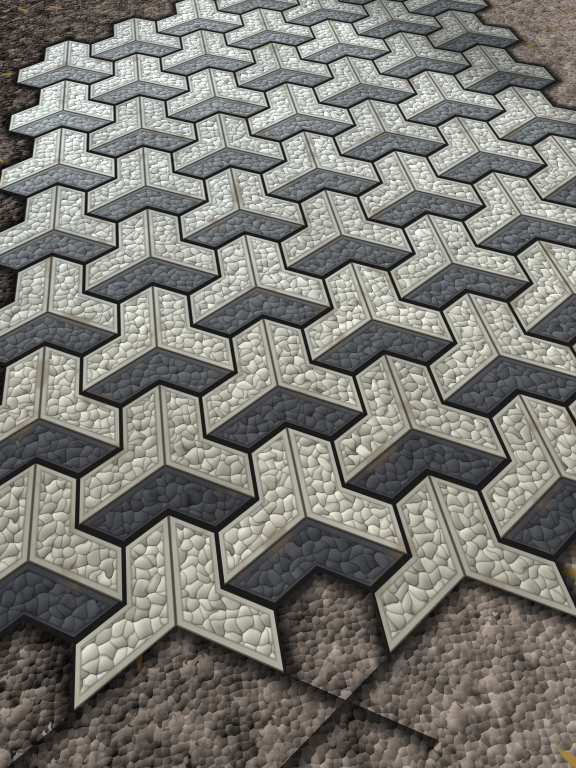
This pattern is drawn by a Shadertoy shader. Its source:

```glsl
// Three-armed interlocking paving blocks, two pale chevrons and one dark, receding over bare soil.
const vec2 LATTICE = vec2(2.598, 3.0); // column and row spacing in block edge lengths

vec2 hash2(vec2 p) {
    vec3 q = fract(p.xyx * vec3(0.1031, 0.1030, 0.0973));
    q += dot(q, q.yzx + 33.33);
    return fract((q.xx + q.yz) * q.zy);
}

float corner(vec2 i, vec2 f, vec2 o) { return dot(hash2(i + o) * 2.0 - 1.0, f - o); }

float gradientNoise(vec2 p) {
    vec2 i = floor(p), f = fract(p), u = f * f * (3.0 - 2.0 * f);
    return mix(mix(corner(i, f, vec2(0)), corner(i, f, vec2(1, 0)), u.x),
               mix(corner(i, f, vec2(0, 1)), corner(i, f, vec2(1)), u.x), u.y);
}

float fbm(vec2 p) {
    float sum = 0.0, amp = 1.0;
    for (int i = 0; i < 3; i++) {
        sum += amp * gradientNoise(p);
        p = p * 2.03 + 17.3;
        amp *= 0.55;
    }
    return sum;
}

// Offset from the nearest cell centre (xy), gap to the next cell (z), cell value (w)
vec4 pebbles(vec2 p) {
    vec2 base = floor(p), nearest = vec2(0);
    float first = 9.0, second = 9.0, value = 0.0;
    for (int n = 0; n < 9; n++) {
        vec2 cell = base + vec2(n % 3 - 1, n / 3 - 1), rnd = hash2(cell + 61.0);
        vec2 r = p - cell - 0.15 - 0.7 * rnd;
        float d = length(r);
        second = min(second, max(first, d));
        if (d < first) { first = d; nearest = r; value = rnd.x; }
    }
    return vec4(nearest, second - first, value);
}

// Perspective from the canvas to the ground plane
vec2 ground(vec2 uv) {
    mat3 view = mat3(0.2286, 0.0432, 0.02, 0.0278, 0.3173, 0.154, 0.2865, 0.526, 1.0);
    vec3 h = inverse(view) * vec3(uv, 1.0);
    return h.xy / h.z * LATTICE;
}

// Distance to ridge (x), distance to block outline (y), chevron index with 0 dark (z)
vec3 chevron(vec2 q) {
    float sector = 2.0944, angle = atan(q.x, -q.y), k = round(angle / sector);
    angle -= k * sector;
    vec2 s = length(q) * vec2(abs(sin(angle)), -cos(angle));
    float ridge = -dot(s, vec2(0.5, 0.866));
    float tip = 1.732 - dot(s, vec2(0.5, -0.866));
    return vec3(ridge, min(0.866 - ridge, tip), k);
}

// Block covering p; the front row has no dark chevron
vec3 paving(vec2 p, out vec2 id) {
    vec2 g = p / LATTICE, base = round(vec2(g.x, g.y - 0.5 * g.x));
    vec3 best = vec3(0, -9, 0);
    id = base;
    for (int n = 0; n < 9; n++) {
        vec2 cell = base + vec2(n % 3 - 1, n / 3 - 1);
        float row = cell.y + 0.5 * cell.x;
        if (abs(cell.x - 2.0) > 3.1 || row < -1.2 || row > 6.2 + 0.45 * cell.x) continue;
        vec3 piece = chevron(p - LATTICE * vec2(cell.x, row));
        if (row < -0.75 && abs(piece.z) < 0.5) piece.y = -piece.x;
        if (piece.y > best.y) { best = piece; id = cell; }
    }
    return best;
}

// Grit, stones and sparse dry leaves, shaded beside the blocks
vec3 soil(vec2 p, float edge) {
    vec4 grit = pebbles(p * 9.0), stones = pebbles(p * 3.7 + fbm(p * 4.0));
    vec2 sun = vec2(-0.4, 0.9), cell = floor(p / 1.3), rnd = hash2(cell + 5.0);
    float tone = 0.33 + 0.22 * fbm(p * 1.7) + 0.16 * fbm(p * 7.0) + 0.02 * p.x;
    tone += 0.22 * dot(grit.xy, sun) + 0.14 * (grit.w - 0.5);
    float stone = step(0.72, stones.w) * smoothstep(0.1, 0.25, stones.z);
    tone = mix(tone, 0.45 + 0.45 * dot(stones.xy, sun), stone * 0.7);
    float a = rnd.x * 6.283;
    vec2 q = mat2(cos(a), sin(a), -sin(a), cos(a)) * (p - (cell + 0.5) * 1.3);
    float leaf = 0.09 - 0.75 * q.x * q.x - abs(q.y + 0.3 * q.x * q.x);
    vec3 col = mix(max(tone, 0.06) * vec3(1.05, 0.96, 0.89), vec3(0.62, 0.5, 0.25),
                   smoothstep(0.0, 0.03, leaf) * step(0.82, rnd.y));
    return col * mix(0.3, 1.0, smoothstep(0.0, 0.35, -edge));
}

vec3 surface(vec2 uv, float pixel) {
    vec2 p = ground(uv), id;
    float w = 0.5 * length(ground(uv + vec2(0, pixel)) - p);
    vec3 piece = paving(p, id);
    float dark = step(abs(piece.z), 0.5), inner = min(piece.x, piece.y);
    float sheen = smoothstep(0.45, 1.3, uv.y) * (1.0 - 0.45 * uv.x);
    vec3 col = mix(mix(vec3(0.66, 0.65, 0.6), vec3(0.83, 0.86, 0.85), sheen),
                   mix(vec3(0.25, 0.255, 0.27), vec3(0.6, 0.63, 0.64), sheen), dark);
    // Pebbled relief inside a smooth rim
    float relief = smoothstep(0.12 - w, 0.15 + w, inner) * (1.0 - 0.6 * smoothstep(0.05, 0.2, w));
    vec2 warp = vec2(gradientNoise(p * 4.0), gradientNoise(p * 4.0 + 31.0));
    vec4 bump = pebbles(p * 4.6 + warp * 0.8);
    float crease = 1.0 - smoothstep(0.0, 0.22, bump.z);
    col *= 1.0 + relief * (0.05 + 0.5 * dot(bump.xy, vec2(-0.5, 0.85)) - 0.25 * crease);
    col *= 0.8 + 0.2 * smoothstep(0.0, 0.025 + w, abs(inner - 0.13));
    // Block tint, dust and brown stains near the joints
    col *= 0.95 + 0.1 * hash2(id + 20.0).x + 0.1 * fbm(p * 0.8);
    float stain = smoothstep(0.1, 0.5, fbm(p * 1.3 + 9.0)) * (1.0 - smoothstep(0.05, 0.3, inner));
    col = mix(col, vec3(0.45, 0.38, 0.29), 0.45 * stain);
    // Ridge groove, shadowed joint and soft shade in the far right corner
    col = mix(vec3(0.3, 0.28, 0.25) * (1.0 - 0.4 * dark), col, smoothstep(0.02 - w, 0.03 + w, piece.x));
    float joint = mix(0.04, 0.085, dark);
    col = mix(vec3(0.1), col, smoothstep(joint - w, joint + w, piece.y));
    if (piece.y < w) col = mix(soil(p, piece.y), col, smoothstep(-w, w, piece.y));
    return col * (1.0 - 0.25 * smoothstep(1.6, 1.69, uv.y + 0.55 * uv.x + 0.06 * gradientNoise(uv * 9.0)));
}

void mainImage(out vec4 fragColor, in vec2 fragCoord) {
    vec3 sum = vec3(0);
    for (int n = 0; n < 4; n++)
        sum += surface((fragCoord + vec2(n % 2, n / 2) * 0.5 - 0.25) / iResolution.x, 1.0 / iResolution.x);
    fragColor = vec4(clamp(sum * 0.25, 0.0, 1.0), 1.0);
}
```
